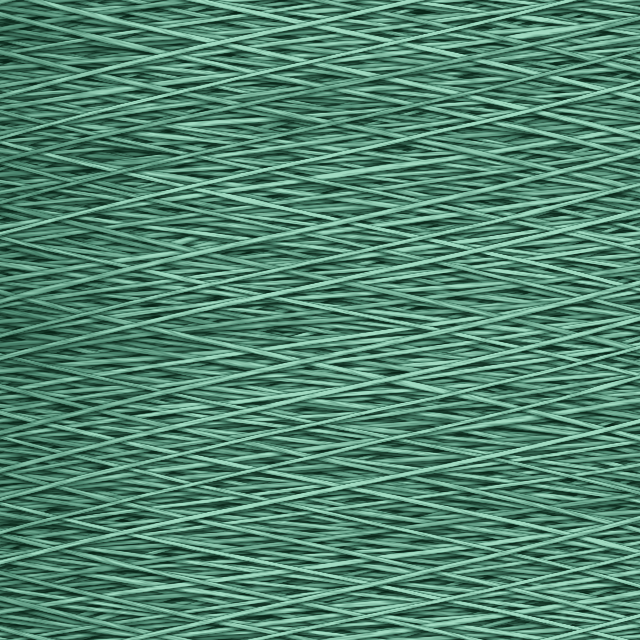
Give the GLSL for this texture, as a WebGL 2 fragment shader.

```glsl
#version 300 es
precision highp float;

uniform vec2 u_resolution;
out vec4 outColor;

const int LAYERS = 20;
const float THREAD_RADIUS = 0.0036;
const float SPACING_DEEP = 0.0105;
const float SPACING_TOP = 0.052;
const float SLOPE_MIN = 0.06;
const float SLOPE_MAX = 0.27;
const float PRESENCE = 0.78;
const float WOBBLE = 0.0018;
const float SHADOW_REACH = 0.0048;
const float SHADOW_STRENGTH = 0.58;
const float GAP_LIGHT = 0.06;
const vec3 DARK = vec3(0.02, 0.13, 0.08);
const vec3 MIDDLE = vec3(0.30, 0.53, 0.44);
const vec3 LIGHT = vec3(0.63, 0.86, 0.76);

float hash(vec2 p) {
    return fract(sin(dot(p, vec2(127.1, 311.7))) * 43758.5453);
}

float noise(vec2 p) {
    vec2 i = floor(p);
    vec2 f = fract(p);
    f = f * f * (3.0 - 2.0 * f);
    float low = mix(hash(i), hash(i + vec2(1.0, 0.0)), f.x);
    float high = mix(hash(i + vec2(0.0, 1.0)), hash(i + vec2(1.0, 1.0)), f.x);
    return mix(low, high, f.y);
}

// Lays one thread and its shadow over the light beneath it.
float layThread(float below, float dist, float along, vec2 id, float depth, float pixel) {
    float slub = smoothstep(0.72, 1.0, noise(vec2(along * 9.0, id.x * 7.3 + id.y)));
    float radius = THREAD_RADIUS * (0.78 + 0.4 * hash(id + 3.7) + 0.45 * slub);

    float outside = abs(dist + 0.0012) - radius;
    float shadow = 1.0 - smoothstep(-0.001, SHADOW_REACH, outside);
    float light = below * (1.0 - SHADOW_STRENGTH * shadow);

    float cover = 1.0 - smoothstep(-0.6 * pixel, 0.6 * pixel, abs(dist) - radius);
    if (cover <= 0.0) return light;

    // Rounded body, lit from above, with twisted fibres.
    float across = clamp(dist / radius, -1.0, 1.0);
    float body = 0.36 + 0.62 * sqrt(1.0 - across * across) + 0.14 * across;
    float fibre = noise(vec2(along * 75.0 + across * 1.3, across * 1.8 + id.x * 5.1 + id.y * 13.0));
    float tone = mix(0.78, 1.06, hash(id + 8.2));
    float thread = body * tone * mix(0.8, 1.18, fibre) * mix(0.62, 1.04, depth);
    return mix(light, thread + 0.06 * slub, cover);
}

// Nearly parallel threads sharing one winding angle.
float layWinding(float below, vec2 p, float layer, float depth, float pixel) {
    float side = mod(layer, 2.0) * 2.0 - 1.0;
    float slope = side * mix(SLOPE_MIN, SLOPE_MAX, hash(vec2(layer, 4.3)));
    float spacing = mix(SPACING_DEEP, SPACING_TOP, depth * depth);
    float bend = p.x + 0.35 * p.x * p.x * p.x;
    float height = p.y - slope * bend + hash(vec2(layer, 9.1));
    float cell = floor(height / spacing);
    float light = below;

    for (int k = -1; k <= 1; k++) {
        vec2 id = vec2(cell + float(k), layer * 17.0);
        if (hash(id) > PRESENCE) continue;
        float shift = (hash(id + 1.3) - 0.5) * 0.45;
        float tilt = (hash(id + 2.1) - 0.5) * 0.5 * p.x;
        float centre = (id.x + 0.5 + shift + tilt) * spacing;
        centre += WOBBLE * (noise(vec2(p.x * 11.0, id.x * 3.7 + id.y)) - 0.5);
        float dist = height - centre;
        if (abs(dist) > 3.0 * THREAD_RADIUS) continue;
        light = layThread(light, dist, p.x + 2.0, id, depth, pixel);
    }
    return light;
}

vec3 dye(float light) {
    vec3 lower = mix(DARK, MIDDLE, clamp(light / 0.55, 0.0, 1.0));
    return mix(lower, LIGHT, clamp((light - 0.55) / 0.45, 0.0, 1.0));
}

void main() {
    float pixel = 1.0 / min(u_resolution.x, u_resolution.y);
    vec2 p = (gl_FragCoord.xy - 0.5 * u_resolution) * pixel;

    // Windings from the deepest to the topmost.
    float light = GAP_LIGHT;
    for (int i = 0; i < LAYERS; i++) {
        float depth = float(i) / float(LAYERS - 1);
        light = layWinding(light, p, float(i), depth, pixel);
    }

    // Soft falloff around the spool and broad uneven tone.
    light *= mix(0.8, 1.04, smoothstep(-0.55, -0.1, p.x));
    light *= mix(0.92, 1.08, noise(p * vec2(3.0, 9.0) + 20.0));
    outColor = vec4(dye(light), 1.0);
}
```
